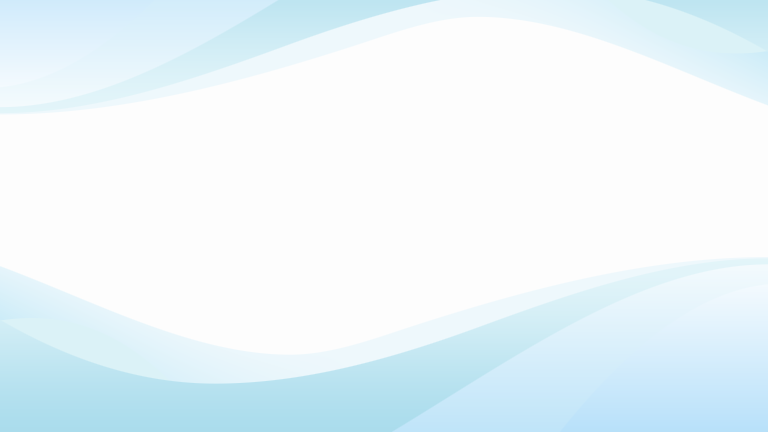
A WebGL 2 fragment shader for this background:

```glsl
#version 300 es
precision highp float;

uniform vec2 u_resolution;
out vec4 outColor;

// Palette
const vec3 PAPER = vec3(0.992);
const vec3 BAND_PALE = vec3(0.935, 0.972, 0.988);
const vec3 BAND_BLUE = vec3(0.80, 0.925, 0.972);
const vec3 LEAF = vec3(0.86, 0.95, 0.968);
const vec3 WAVE_DEEP = vec3(0.66, 0.86, 0.925);
const vec3 WAVE_LIGHT = vec3(0.89, 0.96, 0.978);
const vec3 HILL_DEEP = vec3(0.75, 0.895, 0.975);
const vec3 HILL_LIGHT = vec3(0.955, 0.982, 0.992);
const vec3 DOME_DEEP = vec3(0.72, 0.88, 0.978);
const vec3 DOME_LIGHT = vec3(0.955, 0.98, 0.996);

// Curve knots: x, height, slope, all as fractions of the canvas
const vec3 BAND_START = vec3(0.0, 0.384, -0.661);
const vec3 BAND_TROUGH = vec3(0.378, 0.179, 0.0);
const vec3 BAND_RISE = vec3(0.544, 0.249, 0.571);
const vec3 BAND_END = vec3(1.0, 0.405, 0.0);
const vec3 WAVE_START = vec3(0.0, 0.260, -1.036);
const vec3 WAVE_TROUGH = vec3(0.280, 0.112, 0.0);
const vec3 WAVE_RISE = vec3(0.625, 0.244, 0.652);
const vec3 WAVE_END = vec3(1.0, 0.402, 0.0);
const vec3 HILL_START = vec3(0.510, 0.0, 1.072);
const vec3 HILL_END = vec3(1.0, 0.388, 0.0);
const vec3 DOME_START = vec3(0.729, 0.0, 2.23);
const vec3 DOME_END = vec3(1.0, 0.342, 0.18);
const vec3 LEAF_START = vec3(0.0, 0.258, 0.27);
const vec3 LEAF_END = vec3(0.228, 0.105, -1.875);

// The upper waves are the lower ones turned half round and pushed outward
const float TOP_SHIFT = 0.140;

// Cubic Hermite segment, held flat outside its range
float segment(float x, vec3 a, vec3 b) {
    float span = b.x - a.x;
    float t = clamp((x - a.x) / span, 0.0, 1.0);
    float s = 1.0 - t;
    return a.y * s * s * (1.0 + 2.0 * t) + b.y * t * t * (3.0 - 2.0 * t)
         + span * t * s * (a.z * s - b.z * t);
}

float wave(float x, vec3 a, vec3 b, vec3 c, vec3 d) {
    if (x < b.x) return segment(x, a, b);
    if (x < c.x) return segment(x, b, c);
    return segment(x, c, d);
}

// Antialiased coverage of the area below a curve
float below(float y, float curve) {
    float d = curve - y;
    return clamp(d / max(fwidth(d), 1e-5) + 0.5, 0.0, 1.0);
}

vec3 paintWaves(vec3 color, vec2 p) {
    float bandTop = wave(p.x, BAND_START, BAND_TROUGH, BAND_RISE, BAND_END);
    float waveTop = wave(p.x, WAVE_START, WAVE_TROUGH, WAVE_RISE, WAVE_END);
    float hillTop = segment(p.x, HILL_START, HILL_END);
    float domeTop = segment(p.x, DOME_START, DOME_END);
    float leafTop = segment(p.x, LEAF_START, LEAF_END);

    // Pale outer band, bluer toward its start and its lower edge
    float depth = clamp((bandTop - p.y) / max(bandTop - waveTop, 0.001), 0.0, 1.0);
    float tint = (1.0 - smoothstep(0.0, 0.5, p.x)) * (0.25 + 0.75 * depth);
    color = mix(color, mix(BAND_PALE, BAND_BLUE, tint), below(p.y, bandTop));

    // Leaf resting on the main wave
    color = mix(color, LEAF, below(p.y, leafTop));

    // Main wave, then the two hills in front of it
    vec3 waveColor = mix(WAVE_DEEP, WAVE_LIGHT, smoothstep(-0.05, 0.42, p.y));
    color = mix(color, waveColor, below(p.y, waveTop));
    vec3 hillColor = mix(HILL_DEEP, HILL_LIGHT, clamp(p.y / HILL_END.y, 0.0, 1.0));
    color = mix(color, hillColor, below(p.y, hillTop));
    vec3 domeColor = mix(DOME_DEEP, DOME_LIGHT, clamp(p.y / DOME_END.y, 0.0, 1.0));
    return mix(color, domeColor, below(p.y, domeTop));
}

void main() {
    vec2 p = gl_FragCoord.xy / u_resolution;
    vec3 color = paintWaves(PAPER, p);
    color = paintWaves(color, vec2(1.0 - p.x, 1.0 + TOP_SHIFT - p.y));
    outColor = vec4(color, 1.0);
}
```
